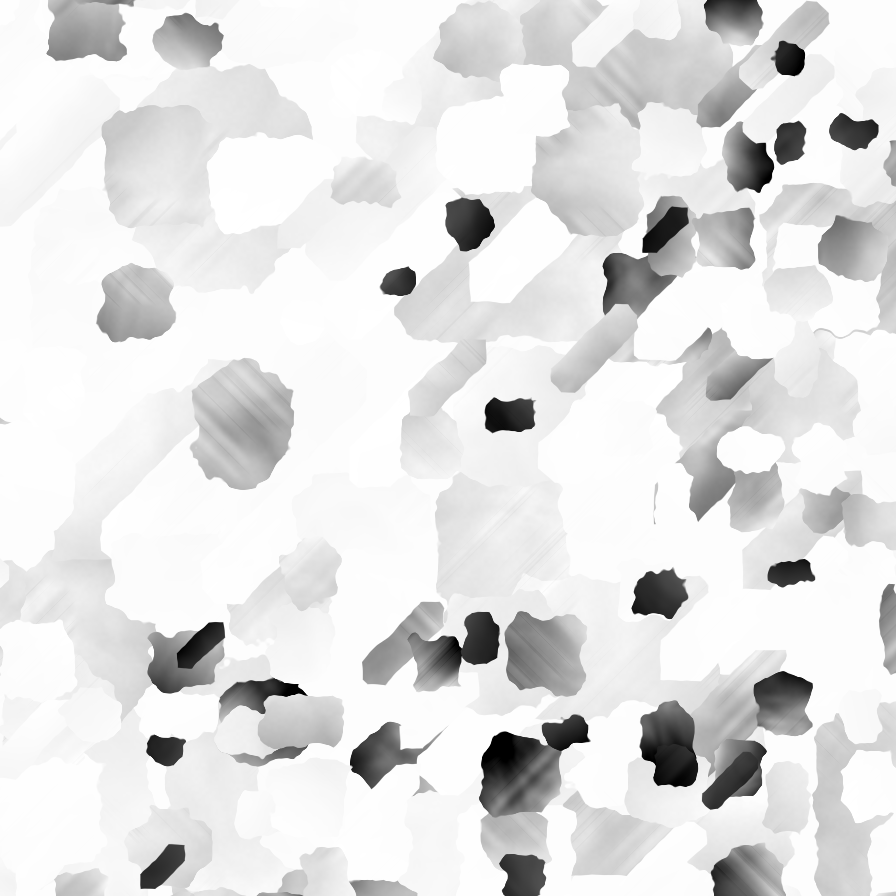
This texture is drawn by a WebGL 2 fragment shader. Its source:

```glsl
#version 300 es
precision highp float;
// Grey collage of ragged, corner-cut patches on a white ground. Four layers of
// jittered grid cells are painted from large to small; each patch carries its own
// gradient, cloudy shading and diagonal streaks, and a few are nearly black.
uniform vec2 u_resolution;
out vec4 fragColor;

const float GROUND_INK = 0.008;    // darkness of the bare ground
const float RAGGED_COARSE = 0.014; // edge wobble in canvas units
const float RAGGED_FINE = 0.004;
const float CLOUD_SCALE = 17.0;
const float STREAK_SCALE = 75.0;
const float HAIRLINE_SCALE = 330.0;
const float GRAIN = 0.012;
const float BAR_SHARE = 0.22;      // patches stretched along the diagonal
const float DIAG = 0.70711;

struct Layer {
  float cell, presence, minSize, maxSize; // sizes are fractions of the cell
  float baseInk, inkRange, inkPower, seed;
};

vec4 hash4(vec3 v) {
  vec4 h = fract(v.xyzx * vec4(0.1031, 0.1030, 0.0973, 0.1099));
  h += dot(h, h.wzxy + 33.33);
  return fract((h.xxyz + h.yzzw) * h.zywx);
}

float noise(vec2 p) {
  vec2 i = floor(p), f = fract(p);
  f = f * f * (3.0 - 2.0 * f);
  float a = hash4(vec3(i, 7.0)).x, b = hash4(vec3(i + vec2(1, 0), 7.0)).x;
  float c = hash4(vec3(i + vec2(0, 1), 7.0)).x, d = hash4(vec3(i + 1.0, 7.0)).x;
  return mix(mix(a, b, f.x), mix(c, d, f.x), f.y);
}

float clouds(vec2 p) {
  p += 1.2 * vec2(noise(p * 0.8 + 9.0), noise(p * 0.8 + 31.0));
  return 0.6 * noise(p) + 0.28 * noise(p * 2.1 + 5.0) + 0.12 * noise(p * 4.3);
}

// Box with its four corners cut at 45 degrees
float cutBox(vec2 q, vec2 halfSize, float cut) {
  q = abs(q);
  vec2 d = q - halfSize;
  return max(max(d.x, d.y), (q.x + q.y - cut * (halfSize.x + halfSize.y)) * DIAG);
}

// Small crowded patches gather towards the right and the bottom
float crowding(vec2 p) {
  float side = max(p.x - 0.68, 0.32 - p.y);
  return smoothstep(-0.16, 0.14, side + 0.14 * (noise(p * 5.0) - 0.5));
}

// Darkness inside a patch: gradient, clouds, diagonal streaks and grain
float shade(vec2 p, vec2 local, float ink, vec4 rnd) {
  float angle = 6.2832 * rnd.x;
  float slope = dot(local, vec2(cos(angle), sin(angle)));
  float cloud = clouds(p * CLOUD_SCALE + 40.0 * rnd.yz);
  float across = rnd.w < 0.75 ? p.x - p.y : p.x + p.y;
  float zone = smoothstep(0.45, 0.65, noise(p * 13.0 + 60.0 * rnd.zw));
  float streak = noise(vec2(across * STREAK_SCALE, 50.0 * rnd.y)) - 0.5;
  float hair = smoothstep(0.8, 0.97, noise(vec2(across * HAIRLINE_SCALE, 3.0)));
  float tone = 1.0 + 0.5 * slope + 1.2 * (cloud - 0.5) + 0.6 * zone * streak;
  float grain = GRAIN * (noise(p * 260.0) - 0.5) * smoothstep(0.01, 0.1, ink);
  return max(ink * max(tone, 0.1) + 0.05 * zone * hair * ink / (ink + 0.1) + grain, 0.0);
}

void paintLayer(inout float ink, vec2 p, Layer layer, float wobble, float pixel) {
  vec2 home = floor(p / layer.cell);
  for (int j = -1; j <= 1; j++)
  for (int i = -1; i <= 1; i++) {
    vec2 id = home + vec2(i, j);
    vec4 place = hash4(vec3(id + 20.0, layer.seed));
    vec4 form = hash4(vec3(id + 20.0, layer.seed + 11.0));
    vec4 look = hash4(vec3(id + 20.0, layer.seed + 23.0));
    vec2 center = (id + 0.5 + 0.7 * (place.xy - 0.5)) * layer.cell;
    float crowd = crowding(center);
    float smallLayer = step(layer.cell, 0.11);
    if (place.z > layer.presence * mix(1.0, 0.3 + 0.9 * crowd, smallLayer)) continue;

    vec2 q = p - center;
    vec2 halfSize = layer.cell * mix(vec2(layer.minSize), vec2(layer.maxSize), form.xy);
    bool bar = form.z < BAR_SHARE;
    if (bar) {
      q = DIAG * vec2(q.x + q.y, q.y - q.x);
      halfSize = layer.cell * vec2(layer.maxSize * 1.35, layer.minSize * 0.85);
    }
    float d = cutBox(q, halfSize, mix(0.68, 0.92, form.w));
    d += wobble * (bar ? 0.3 : 1.0);
    if (d > pixel) continue;

    float patchInk = layer.baseInk + layer.inkRange * pow(place.w, layer.inkPower);
    patchInk *= layer.baseInk > 0.5 ? 1.0 : mix(0.65, 1.2, crowd);
    float tone = shade(p, q / halfSize, patchInk, look);
    if (layer.baseInk > 0.5) tone = mix(tone, patchInk, 0.8);
    ink = mix(ink, tone, 1.0 - smoothstep(-pixel, pixel, d));
  }
}

void main() {
  float side = min(u_resolution.x, u_resolution.y);
  vec2 p = gl_FragCoord.xy / side;
  float pixel = 0.7 / side;
  float wobble = RAGGED_COARSE * (noise(p * 48.0) - 0.5) + RAGGED_FINE * (noise(p * 150.0) - 0.5);

  float ink = GROUND_INK;
  paintLayer(ink, p, Layer(0.21, 0.75, 0.32, 0.62, 0.01, 0.19, 2.0, 3.0), wobble, pixel);
  paintLayer(ink, p, Layer(0.125, 0.72, 0.3, 0.6, 0.005, 0.64, 4.0, 47.0), wobble, pixel);
  paintLayer(ink, p, Layer(0.078, 0.55, 0.28, 0.58, 0.005, 0.68, 3.6, 91.0), wobble, pixel);
  paintLayer(ink, p, Layer(0.1, 0.24, 0.14, 0.28, 0.76, 0.16, 1.0, 135.0), wobble, pixel);
  fragColor = vec4(vec3(clamp(1.0 - ink, 0.0, 1.0)), 1.0);
}
```
